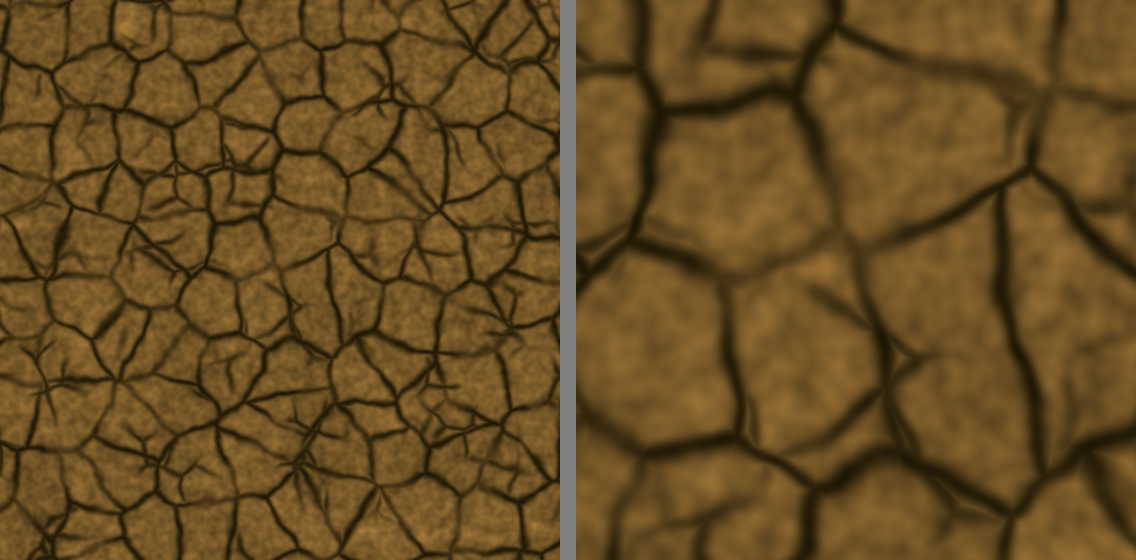
Left: the whole. Right: its middle third, enlarged.
A three.js fragment shader for this texture:

```glsl
// Dry cracked earth: soft dark fissures between ochre clods.
// Warped Voronoi borders give the main cracks, a masked second set the broken
// side cracks, and layered gradient noise the mottled, blurry soil.
varying vec2 vUv;

const vec3 CRACK_BROWN = vec3(0.20, 0.15, 0.05);
const vec3 SOIL_OCHRE = vec3(0.55, 0.405, 0.19);
const float SOIL_TONE = 0.79;      // 0 is crack brown, 1 is light ochre
const float CRACK_DEPTH = 0.96;
const float CRACK_WIDTH = 0.0068;
const float MAIN_CELLS = 10.0;     // clods across the canvas
const float SIDE_CELLS = 13.0;
const float COARSE_GRAIN = 0.36;
const float FINE_GRAIN = 0.26;
const float PATCHES = 0.22;
const float HIGHLIGHT = 0.45;

vec2 hash2(vec2 p) {
  vec3 q = fract(p.xyx * vec3(0.1031, 0.1030, 0.0973));
  q += dot(q, q.yzx + 33.33);
  return fract((q.xx + q.yz) * q.zy);
}

float cornerSlope(vec2 cell, vec2 corner, vec2 f) {
  float angle = 6.28318 * hash2(cell + corner + 57.0).x;
  return dot(vec2(cos(angle), sin(angle)), f - corner);
}

// Gradient noise, about -0.7 to 0.7
float noise(vec2 p) {
  vec2 cell = floor(p);
  vec2 f = p - cell;
  vec2 u = f * f * f * (f * (f * 6.0 - 15.0) + 10.0);
  float low = mix(cornerSlope(cell, vec2(0.0), f), cornerSlope(cell, vec2(1.0, 0.0), f), u.x);
  float high = mix(cornerSlope(cell, vec2(0.0, 1.0), f), cornerSlope(cell, vec2(1.0), f), u.x);
  return mix(low, high, u.y);
}

vec2 noise2(vec2 p) {
  return vec2(noise(p), noise(p + vec2(41.0, 83.0)));
}

// Distance to the nearest Voronoi border, in cell units
float borderDistance(vec2 p) {
  vec2 cell = floor(p);
  vec2 f = p - cell;
  vec2 nearCell = vec2(0.0);
  vec2 nearSeed = vec2(0.0);
  float nearest = 9.0;
  for (int y = -1; y <= 1; y++) {
    for (int x = -1; x <= 1; x++) {
      vec2 offset = vec2(float(x), float(y));
      vec2 seed = offset + hash2(cell + offset) - f;
      float d = dot(seed, seed);
      if (d < nearest) {
        nearest = d;
        nearCell = offset;
        nearSeed = seed;
      }
    }
  }
  float border = 9.0;
  for (int y = -2; y <= 2; y++) {
    for (int x = -2; x <= 2; x++) {
      vec2 offset = nearCell + vec2(float(x), float(y));
      vec2 seed = offset + hash2(cell + offset) - f;
      vec2 across = seed - nearSeed;
      if (dot(across, across) > 0.0001) {
        border = min(border, dot(0.5 * (seed + nearSeed), normalize(across)));
      }
    }
  }
  return border;
}

// Soft crack profile: 1 on the border, fading to both sides
float crackLine(vec2 p, float cells, float width) {
  float d = borderDistance(p * cells + 20.0) / (cells * width);
  return exp(-d * d);
}

void main() {
  vec2 p = vUv;

  // Ragged crack paths of uneven width and strength
  vec2 warped = p + 0.014 * noise2(p * 13.0) + 0.006 * noise2(p * 34.0 + 9.0);
  float width = CRACK_WIDTH * (1.0 + 0.5 * noise(p * 17.0 + 5.0));
  float mainCrack = crackLine(warped, MAIN_CELLS, width);
  mainCrack *= mix(0.55, 1.0, smoothstep(-0.35, 0.1, noise(p * 9.0 + 31.0)));
  float sideCrack = crackLine(warped + 3.7, SIDE_CELLS, width * 0.85);
  sideCrack *= 0.85 * smoothstep(-0.05, 0.3, noise(p * 8.0 + 63.0));
  float crack = max(mainCrack, sideCrack);

  // Mottled soil with a few pale spots
  float grain = COARSE_GRAIN * noise(p * 46.0 + 11.0) + FINE_GRAIN * noise(p * 88.0 + 27.0);
  float patches = PATCHES * noise(p * 8.0 + 71.0);
  float spot = smoothstep(0.32, 0.6, noise(p * 11.0 + 90.0));
  float highlight = HIGHLIGHT * spot * (0.6 + noise(p * 40.0 + 15.0));

  float tone = SOIL_TONE + (grain + patches + highlight) * (1.0 - 0.65 * crack);
  tone -= CRACK_DEPTH * crack;
  gl_FragColor = vec4(mix(CRACK_BROWN, SOIL_OCHRE, max(tone, -0.3)), 1.0);
}
```
